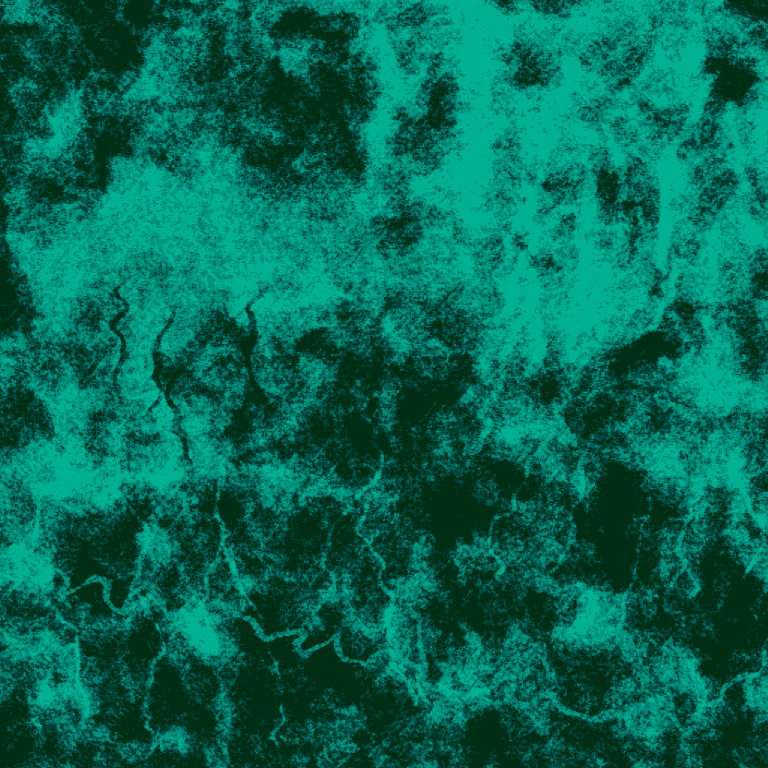
Give the GLSL for this texture, as a WebGL 2 fragment shader.

```glsl
#version 300 es
precision highp float;
// Aerial relief in teal: mottled plateaus, dark hollows, branching channels and a meandering river.

#define BASE_LEVEL 0.44
#define PATCH_SCALE 15.0
#define PATCH_CONTRAST 1.75
#define GRAIN_SCALE 290.0
#define GRAIN_CONTRAST 0.34
#define SPECK_CONTRAST 0.20
#define RIDGE_CONTRAST 0.34
#define STREAM_COUNT 13
#define STREAM_WIDTH 0.0034
#define VALLEY_COUNT 7
#define RIVER_WIDTH 0.005
#define TONE_BLEND 0.012

uniform vec2 u_resolution;
out vec4 fragColor;

float hash(vec2 p) {
    return fract(sin(dot(p, vec2(127.1, 311.7))) * 43758.5453);
}

float noise(vec2 p) {
    vec2 cell = floor(p), f = fract(p);
    f = f * f * (3.0 - 2.0 * f);
    float low = mix(hash(cell), hash(cell + vec2(1, 0)), f.x);
    float high = mix(hash(cell + vec2(0, 1)), hash(cell + vec2(1, 1)), f.x);
    return mix(low, high, f.y);
}

float fbm(vec2 p) {
    float sum = 0.0, weight = 0.347;
    for (int i = 0; i < 5; i++) {
        p = mat2(1.6, 1.2, -1.2, 1.6) * p + 17.3;
        sum += weight * noise(p * 0.5);
        weight *= 0.72;
    }
    return sum + 0.01;
}

float ridged(vec2 p) {
    float r = 1.0 - abs(2.0 * noise(p) - 1.0);
    return r * r;
}

float blob(vec2 p, vec2 center, vec2 radius) {
    vec2 d = (p - center) / radius;
    return exp(-dot(d, d));
}

// Broad light and dark regions
float regions(vec2 p) {
    float v = BASE_LEVEL;
    v += 0.36 * blob(p, vec2(0.25, 0.69), vec2(0.25, 0.13));
    v += 0.27 * blob(p, vec2(0.60, 0.94), vec2(0.25, 0.18));
    v += 0.19 * blob(p, vec2(0.90, 0.70), vec2(0.32, 0.22));
    v += 0.17 * blob(p, vec2(0.11, 0.37), vec2(0.16, 0.10));
    v -= 0.18 * blob(p, vec2(0.16, 0.98), vec2(0.24, 0.12));
    v -= 0.38 * blob(p, vec2(0.38, 0.85), vec2(0.06, 0.10));
    v -= 0.30 * blob(p, vec2(0.00, 0.66), vec2(0.05, 0.17));
    v -= 0.11 * blob(p, vec2(0.75, 0.34), vec2(0.35, 0.12));
    return v - 0.10 * smoothstep(0.36, 0.15, p.y);
}

// Wandering, roughly upright line that fades at both ends
float channel(vec2 p, float x, float bottom, float top, float lean, float width, float seed) {
    float path = x + lean * (p.y - bottom);
    path += 0.05 * (noise(vec2(p.y * 13.0, seed)) - 0.5);
    path += 0.014 * (noise(vec2(p.y * 52.0, seed + 9.0)) - 0.5);
    float ends = smoothstep(bottom, bottom + 0.03, p.y) * smoothstep(top, top - 0.06, p.y);
    return ends * smoothstep(width * 1.6, width * 0.4, abs(p.x - path));
}

float riverPath(float x) {
    float bends = sin(x * 85.0 + 5.0 * noise(vec2(x * 9.0, 3.0)));
    float course = 0.265 - 0.25 * x + 0.09 * smoothstep(0.84, 1.0, x);
    return course + 0.017 * bends * (0.45 + 0.8 * noise(vec2(x * 11.0, 8.0)));
}

float river(vec2 p) {
    p.x += 0.010 * sin(p.y * 95.0);
    float slope = (riverPath(p.x + 0.001) - riverPath(p.x - 0.001)) / 0.002;
    float d = abs(p.y - riverPath(p.x)) / sqrt(1.0 + slope * slope);
    return smoothstep(RIVER_WIDTH * 1.5, RIVER_WIDTH * 0.5, d);
}

// Six tones, dark to light
vec3 tone(float v) {
    vec3 c = vec3(0.0, 0.18, 0.08);
    c = mix(c, vec3(0.0, 0.25, 0.20), smoothstep(-TONE_BLEND, TONE_BLEND, v - 0.27));
    c = mix(c, vec3(0.0, 0.36, 0.32), smoothstep(-TONE_BLEND, TONE_BLEND, v - 0.41));
    c = mix(c, vec3(0.0, 0.49, 0.42), smoothstep(-TONE_BLEND, TONE_BLEND, v - 0.52));
    c = mix(c, vec3(0.0, 0.59, 0.50), smoothstep(-TONE_BLEND, TONE_BLEND, v - 0.63));
    return mix(c, vec3(0.0, 0.69, 0.57), smoothstep(-TONE_BLEND, TONE_BLEND, v - 0.79));
}

void main() {
    vec2 p = gl_FragCoord.xy / u_resolution;
    vec2 warp = vec2(fbm(p * 10.0 + 4.0), fbm(p * 10.0 + 31.0)) - 0.5;
    vec2 rough = p + 0.016 * (vec2(noise(p * 45.0), noise(p * 45.0 + 70.0)) - 0.5);

    // Mottled ground, calmer on the left plateau
    float plateau = blob(p + 0.2 * warp, vec2(0.25, 0.69), vec2(0.22, 0.12));
    float v = regions(p + 0.2 * warp);
    v += PATCH_CONTRAST * (1.0 - 0.6 * plateau) * (fbm(p * PATCH_SCALE + 1.2 * warp) - 0.5);

    // Light ridges around dark hollows
    float ridge = ridged(p * vec2(19.0, 15.0) + 2.5 * warp + 50.0);
    ridge = 0.65 * ridge + 0.35 * ridged(rough * vec2(40.0, 30.0) + 2.5 * warp + 90.0);
    v += RIDGE_CONTRAST * (1.0 - 0.8 * plateau) * (ridge - 0.48);

    // Thin streams below, wide valleys at upper right, dark cracks at left
    for (int i = 0; i < STREAM_COUNT; i++) {
        float k = float(i), r = hash(vec2(k, 2.0)), s = hash(vec2(k, 5.0));
        float x = (k + 0.2 + 0.6 * r) / float(STREAM_COUNT), bottom = 0.24 * s;
        v += 0.26 * channel(rough, x, bottom, bottom + 0.16 + 0.22 * r, 0.5 * (s - 0.4), STREAM_WIDTH, k);
    }
    for (int i = 0; i < VALLEY_COUNT; i++) {
        float k = float(i), r = hash(vec2(k, 12.0)), s = hash(vec2(k, 15.0));
        float x = 0.60 + 0.38 * (k + 0.5 * r) / float(VALLEY_COUNT);
        v += 0.22 * channel(rough, x, 0.40 + 0.2 * s, 0.72 + 0.25 * r, 0.5 * (r - 0.5), 0.007, k + 40.0);
    }
    for (int i = 0; i < 4; i++) {
        float k = float(i), r = hash(vec2(k, 22.0));
        float x = 0.14 + 0.065 * k, bottom = 0.36 + 0.17 * r;
        v -= 0.36 * channel(rough, x, bottom, bottom + 0.18, 0.8 * (r - 0.5), 0.004, k + 80.0);
    }
    v = mix(v, max(v, 0.52) + 0.14, 0.85 * river(rough));

    // Clumped grain and single specks
    vec2 turned = mat2(0.8, 0.6, -0.6, 0.8) * p * GRAIN_SCALE;
    v += GRAIN_CONTRAST * (noise(turned + 400.0) - 0.5);
    v += SPECK_CONTRAST * (hash(floor(p * 512.0) + 0.37) - 0.5);
    fragColor = vec4(tone(v), 1.0);
}
```
